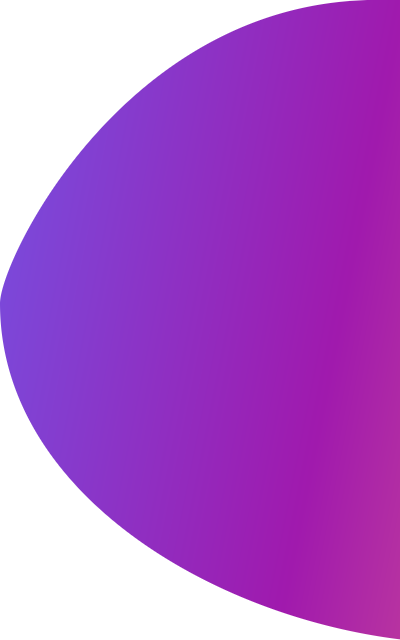
Give the GLSL for this background, as a Shadertoy shader.

```glsl
vec2 bezier(vec2 a, vec2 b, vec2 c, vec2 d, float t) {
    float s = 1.0 - t;
    return s * s * s * a + 3.0 * s * s * t * b + 3.0 * s * t * t * c + t * t * t * d;
}

vec2 bezierTangent(vec2 a, vec2 b, vec2 c, vec2 d, float t) {
    float s = 1.0 - t;
    return s * s * (b - a) + 2.0 * s * t * (c - b) + t * t * (d - c);
}

// Approximate distance to the rounded outline, positive inside
float blobDistance(vec2 p) {
    vec2 tip = vec2(0.0, 0.474);
    tip.y = 1.0 - tip.y;
    bool upper = p.y > tip.y;
    float side = upper ? 1.0 : -1.0;
    vec2 b = upper ? vec2(0.0, 0.594) : vec2(0.0, 0.234);
    vec2 c = upper ? vec2(0.198, 1.0) : vec2(0.3255, 0.038);
    vec2 d = upper ? vec2(0.5885, 1.0) : vec2(0.625, 0.001);

    // Bisect for the curve point at this height
    float t = 0.5;
    float stepSize = 0.25;
    for (int i = 0; i < 16; i++) {
        float ahead = side * (p.y - bezier(tip, b, c, d, t).y);
        t += ahead > 0.0 ? stepSize : -stepSize;
        stepSize *= 0.5;
    }
    vec2 offset = p - bezier(tip, b, c, d, t);
    vec2 tangent = normalize(bezierTangent(tip, b, c, d, t));
    return side * (tangent.y * offset.x - tangent.x * offset.y);
}

void mainImage(out vec4 fragColor, in vec2 fragCoord) {
    vec2 p = fragCoord / iResolution.xy * vec2(0.625, 1.0);

    // Slanted gradient: violet, magenta, pink
    float slant = p.x + 0.2 * (1.0 - p.y);
    vec3 violet = vec3(0.478, 0.29, 0.86);
    vec3 magenta = vec3(0.627, 0.10, 0.68);
    vec3 pink = vec3(0.72, 0.20, 0.63);
    vec3 fill = mix(violet, magenta, clamp((slant - 0.065) / 0.565, 0.0, 1.0));
    fill = mix(fill, pink, clamp((slant - 0.63) / 0.195, 0.0, 1.0));

    // Smooth edge over white
    float cover = clamp(0.5 + blobDistance(p) * iResolution.y, 0.0, 1.0);
    fragColor = vec4(mix(vec3(1.0), fill, cover), 1.0);
}
```
